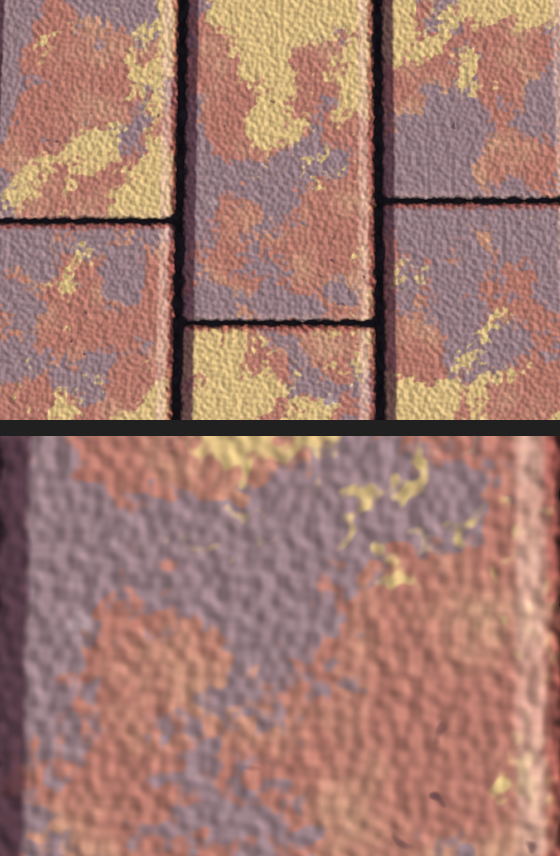
Top, the full canvas; bottom, a detail of the centre.
Write a Shadertoy shader that draws this texture.

```glsl
// Blotchy paving bricks in staggered columns, lit from the right: each brick
// is a rough rounded box with a shaded left bevel and a bright right bevel.
// Layered gradient noise stains it red, violet grey and ochre, with grain and pits.

#define BRICK vec2(0.474, 0.94)     // column pitch and brick length
#define JOINT vec2(0.010, 0.0055)   // half widths of the joints
#define FIRST_JOINT -0.046          // left edge of the first column
#define BEVEL 0.032                 // width of the side bevels
#define ROUGHNESS 0.007             // crumbling of the brick outline
#define STAIN_SCALE 4.2             // frequency of the colour blotches
#define OCHRE_LEVEL 0.19            // higher gives less ochre
#define VIOLET_LEVEL 0.05           // higher gives less violet
#define GRAIN_SCALE 85.0            // frequency of the surface grain
#define GRAIN_DEPTH 0.42            // contrast of the surface grain

const vec3 VIOLET = vec3(0.57, 0.48, 0.51);
const vec3 RED    = vec3(0.69, 0.46, 0.41);
const vec3 CLAY   = vec3(0.76, 0.58, 0.48);
const vec3 OCHRE  = vec3(0.83, 0.72, 0.50);
const vec3 SHADE  = vec3(0.29, 0.20, 0.24);
const vec3 GAP    = vec3(0.07, 0.06, 0.08);
const vec3 LIT    = vec3(0.89, 0.73, 0.66);

float hash(vec2 p) {
    vec3 h = fract(p.xyx * vec3(0.1031, 0.1030, 0.0973));
    h += dot(h, h.yzx + 33.33);
    return fract((h.x + h.y) * h.z);
}

// Gradient noise, roughly -0.7 to 0.7
float corner(vec2 cell, vec2 offset) {
    float a = 6.2832 * hash(cell);
    return dot(vec2(cos(a), sin(a)), offset);
}

float noise(vec2 p) {
    vec2 i = floor(p), f = p - i, e = vec2(0.0, 1.0);
    vec2 u = f * f * f * (f * (f * 6.0 - 15.0) + 10.0);
    return mix(mix(corner(i, f), corner(i + e.yx, f - e.yx), u.x),
               mix(corner(i + e, f - e), corner(i + 1.0, f - 1.0), u.x), u.y);
}

float fbm(vec2 p) {
    float sum = 0.0, amp = 0.75;
    for (int i = 0; i < 6; i++) {
        sum += amp * noise(p);
        p = mat2(1.6, 1.2, -1.2, 1.6) * p + 17.3;
        amp *= 0.58;
    }
    return sum;
}

float roundBox(vec2 p, vec2 halfSize, float radius) {
    vec2 d = abs(p) - halfSize + radius;
    return length(max(d, 0.0)) + min(max(d.x, d.y), 0.0) - radius;
}

// Height of the granular surface
float grain(vec2 p) {
    return noise(p * GRAIN_SCALE) + 0.8 * noise(p * GRAIN_SCALE * 0.47 + 9.0);
}

// Red base with violet and ochre blotches gathered at opposite ends of a brick
vec3 stain(vec2 p, vec2 local, vec2 id) {
    float angle = -0.8 + id.x * (1.15 - 1.39 * id.y);
    vec2 middle = local + vec2(0.0, 0.2 + 0.4 * id.y);
    float lean = 1.1 * dot(middle, vec2(cos(angle), sin(angle)));
    vec2 s = p * STAIN_SCALE + 31.0 * id + 60.0;
    vec2 streak = vec2(s.x - 0.3 * s.y, s.y * 0.85);
    float speckle = 0.16 * noise(p * 70.0 + 5.0);

    float violet = fbm(s + 40.0) - lean + speckle - VIOLET_LEVEL;
    float ochre = fbm(streak) + lean + speckle - OCHRE_LEVEL;
    vec3 col = mix(RED, CLAY, smoothstep(-0.1, 0.6, fbm(s * 1.7 + 80.0)));
    col = mix(col, VIOLET, 0.95 * smoothstep(-0.06, 0.06, violet));
    return mix(col, OCHRE, 0.95 * smoothstep(-0.05, 0.07, ochre));
}

void mainImage(out vec4 fragColor, in vec2 fragCoord) {
    float px = 1.0 / iResolution.y;
    vec2 p = fragCoord * px;
    p.x -= (0.017 - 0.051 * (p.x - 0.43)) * (p.y - 0.5);   // joints fan out

    // Staggered grid: id is column and row, local is measured from the centre
    float column = floor((p.x - FIRST_JOINT) / BRICK.x);
    float start = 0.474 + 0.024 * column - 0.267 * mod(column, 2.0);
    vec2 grid = p - vec2(FIRST_JOINT, start);
    vec2 id = floor(grid / BRICK);
    vec2 local = grid - (id + 0.5) * BRICK;

    // Crumbled outline and distances from the sides
    vec2 halfSize = 0.5 * BRICK - JOINT;
    float crumble = noise(p * 38.0) + 0.6 * noise(p * 95.0);
    float d = roundBox(local, halfSize, 0.016) + ROUGHNESS * crumble;
    float left = halfSize.x + local.x, right = halfSize.x - local.x;
    float top = halfSize.y - local.y, bottom = halfSize.y + local.y;

    // Stained face, worn red rims and pale dust
    vec3 col = stain(p, local, id);
    float rim = 1.0 - smoothstep(0.004, 0.02, min(right, top) + 0.008 * crumble);
    float dust = smoothstep(0.5, 0.85, fbm(p * 7.0 + 140.0));
    col = mix(col, vec3(0.80, 0.74, 0.75), 0.5 * dust);

    // Bevels: bright on the right, shaded on the left
    float lit = smoothstep(0.008, 0.02, right) * (1.0 - smoothstep(BEVEL, BEVEL + 0.012, right));
    col = mix(col, LIT, lit * (0.55 + 0.35 * noise(p * 24.0)));
    col = mix(col, LIT, 0.25 * (1.0 - smoothstep(0.0, 0.025, bottom)));
    col = mix(col, RED * vec3(0.82, 0.66, 0.68), 0.85 * rim);
    float shade = 1.0 - smoothstep(BEVEL - 0.009, BEVEL, left + 0.003 * crumble);
    col = mix(col, SHADE + 0.12 * (col - 0.5), 0.88 * shade);

    // Granular relief and scattered pits
    float relief = grain(p) - grain(p + vec2(0.0035, 0.0015));
    float pit = smoothstep(0.43, 0.58, noise(p * 31.0 + 3.0) + 0.25 * noise(p * 80.0));
    col *= 1.0 + GRAIN_DEPTH * relief * (1.0 + rim);
    col = mix(col, SHADE, 0.65 * pit * smoothstep(0.0, 0.35, fbm(p * 3.0 + 20.0)));

    // Soft darkening at the outline, then the joint
    col *= mix(0.5, 1.0, smoothstep(0.0, 0.008, -d));
    vec3 gap = GAP * (1.0 + 0.6 * crumble);
    fragColor = vec4(mix(col, gap, smoothstep(-px, px, d)), 1.0);
}
```
